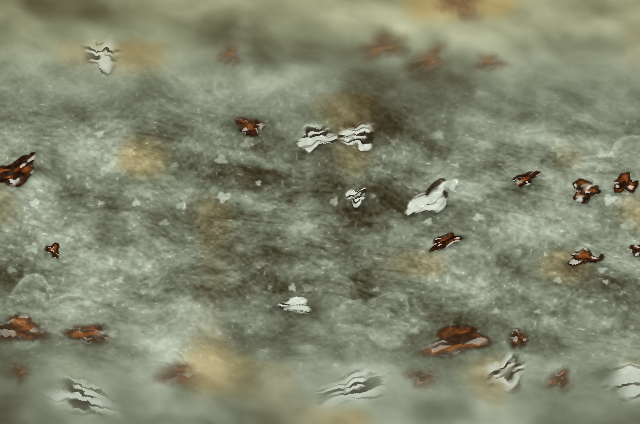
Write a Shadertoy shader that draws this texture.

```glsl
float hash(vec2 p) {
    return fract(sin(dot(p, vec2(127.1, 311.7))) * 43758.5453);
}

float noise(vec2 p) {
    vec2 i = floor(p), f = fract(p);
    f = f * f * (3.0 - 2.0 * f);
    return mix(mix(hash(i), hash(i + vec2(1, 0)), f.x),
               mix(hash(i + vec2(0, 1)), hash(i + vec2(1, 1)), f.x), f.y);
}

// Signed layered noise; lower gain gives a softer, defocused surface
float layers(vec2 p, float gain) {
    float sum = 0.0, amp = 0.5;
    for (int i = 0; i < 6; i++) {
        sum += amp * (noise(p) - 0.5);
        p = p * 2.07 + vec2(17.3, 9.1);
        amp *= gain;
    }
    return sum;
}

// Nearest scattered grain: edge distance, identity, local position
vec4 scatter(vec2 p, float cell, float share, float stretch) {
    vec4 nearest = vec4(1, 0, 0, 0);
    vec2 home = floor(p / cell);
    for (int y = -1; y <= 1; y++)
    for (int x = -1; x <= 1; x++) {
        vec2 id = home + vec2(x, y);
        float seed = hash(id + cell * 91.0);
        if (hash(id + 43.7) > share) continue;
        vec2 center = id + 0.2 + 0.6 * vec2(hash(id + 5.2), hash(id + 8.9));
        vec2 v = p - center * cell;
        float turn = (hash(id + 2.6) - 0.4) * 0.9;
        v = mat2(cos(turn), -sin(turn), sin(turn), cos(turn)) * v;
        v.x /= mix(1.0, stretch, hash(id + 6.4));
        float a = atan(v.y, v.x);
        float radius = cell * mix(0.09, 0.24, seed * seed);
        radius *= 1.0 + 0.2 * sin(3.0 * a + seed * 40.0) + 0.12 * sin(5.0 * a + seed * 70.0);
        float d = length(v) - radius;
        if (d < nearest.x) nearest = vec4(d, hash(id + 3.3), v / radius);
    }
    return nearest;
}

vec3 rockColor(float tone) {
    vec3 shade = mix(vec3(0.25, 0.23, 0.16), vec3(0.48, 0.51, 0.43), clamp((tone - 0.23) / 0.28, 0.0, 1.0));
    return mix(shade, vec3(0.82, 0.86, 0.78), clamp((tone - 0.51) / 0.35, 0.0, 1.0));
}

void mainImage(out vec4 fragColor, in vec2 fragCoord) {
    vec2 p = fragCoord / iResolution.y;
    float focus = 1.0 - smoothstep(0.14, 0.46, abs(p.y - 0.47 + 0.04 * (p.x - 0.75)));
    float soft = mix(0.022, 0.0025, focus);
    float gain = mix(0.32, 0.68, focus);

    // Foliated rock, sloping down to the right
    vec2 q = vec2(p.x * 0.985 - p.y * 0.17, p.x * 0.17 + p.y * 0.985);
    q += 0.025 * vec2(noise(p * 9.0), noise(p * 9.0 + 31.0));
    float tone = 0.54 + 0.62 * layers(q * vec2(5.0, 9.0), gain);
    tone += 0.3 * layers(q * vec2(14.0, 22.0) + 50.0, gain);
    tone += 0.05 * smoothstep(0.7, 1.0, p.y);

    // Dark seams and fine cleavage lines
    float seam = noise(q * vec2(2.5, 13.0) + 71.0);
    tone -= 0.13 * smoothstep(0.62, 0.9, seam) * (0.4 + 0.6 * focus);
    float crack = 1.0 - abs(2.0 * noise(q * vec2(9.0, 42.0) + 12.0) - 1.0);
    tone -= 0.1 * focus * pow(crack, 9.0) * noise(q * 11.0);

    // Pale mica plates with bright rims
    vec4 plate = scatter(p + 0.012 * layers(p * 30.0, 0.6), 0.34, 0.42, 1.9);
    float plateMask = smoothstep(soft, -soft, plate.x);
    float sheets = layers(plate.zw * vec2(2.0, 5.0) + plate.y * 60.0, gain);
    tone = mix(tone, 0.57 + 0.12 * plate.y + 0.35 * sheets + 0.3 * (tone - 0.54), 0.75 * plateMask);
    tone += 0.14 * focus * exp(-abs(plate.x) / 0.004) * smoothstep(-0.3, 0.8, plate.w);
    tone -= 0.1 * focus * exp(-abs(plate.x) / 0.006) * smoothstep(0.2, -0.8, plate.w);

    vec3 color = rockColor(tone);

    // Warm iron stains
    float stain = smoothstep(0.6, 0.92, noise(p * vec2(6.0, 8.0) + 23.0));
    color = mix(color, color * vec3(1.12, 0.92, 0.68), stain * 0.6);
    color *= mix(vec3(1), vec3(1.04, 1.0, 0.9), smoothstep(0.75, 1.0, p.y));

    // Rust grains and glassy crystals
    vec4 grain = scatter(p + 0.015 * layers(p * 45.0 + 7.0, 0.6), 0.16, 0.5, 2.4);
    float grainMask = smoothstep(soft, -soft, grain.x);
    float facet = noise(grain.zw * vec2(2.2, 3.0) + grain.y * 90.0);
    float depth = smoothstep(0.0, -0.014, grain.x);
    vec3 rust = mix(vec3(0.16, 0.09, 0.05), vec3(0.58, 0.29, 0.1), smoothstep(0.4, 0.85, facet) * depth);
    rust = mix(rust, vec3(0.42, 0.31, 0.21), 0.7 * (1.0 - focus));
    float gloss = noise(grain.zw * vec2(1.3, 5.0) + grain.y * 50.0);
    vec3 glass = mix(vec3(0.2, 0.18, 0.13), vec3(0.84, 0.87, 0.81), smoothstep(0.25, 0.6, gloss));
    vec3 mineral = mix(rust, glass, step(0.62, grain.y));
    float shadow = exp(-max(grain.x, 0.0) / 0.007) * smoothstep(0.3, -0.9, grain.w);
    color *= 1.0 - 0.35 * shadow * focus;
    color = mix(color, mineral, grainMask * mix(0.65, 0.95, focus));
    float shine = smoothstep(0.66, 0.82, noise(grain.zw * vec2(2.0, 4.5) + grain.y * 33.0));
    color = mix(color, vec3(0.9, 0.92, 0.87), shine * grainMask * focus * 0.75);

    // Small glints, spread into pale discs away from the focal band
    vec4 spark = scatter(p, 0.05, 0.3, 1.8);
    float sparkMask = smoothstep(soft, -soft, spark.x);
    color = mix(color, vec3(0.85, 0.89, 0.83), sparkMask * mix(0.22, 0.65, focus) * spark.y);

    // Crystalline sparkle in the sharp zone
    float grit = noise(q * vec2(120.0, 150.0)) - 0.5;
    color += focus * (0.11 * grit + 0.16 * smoothstep(0.38, 0.5, grit));

    fragColor = vec4(clamp(color, 0.0, 1.0), 1.0);
}
```
